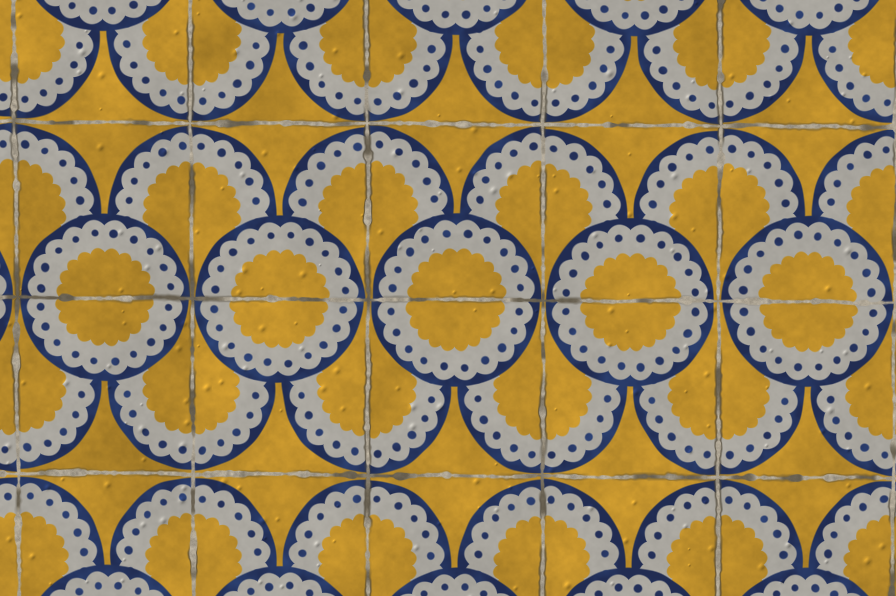
Reproduce this pattern procedurally as a WebGL 2 fragment shader.

```glsl
#version 300 es
precision highp float;
uniform vec2 u_resolution;
out vec4 fragColor;

#define TILES_ACROSS 5.1
#define GRID_ORIGIN vec2(0.093, 1.70)
#define TILT 0.006
#define LOBES 20.0
#define RING_R 0.482
#define LACE_R 0.449
#define FLOWER_R 0.284
#define DOT_ORBIT 0.373
#define DOT_R 0.021
#define GROUT_HALF 0.009
#define MISALIGN 0.022
#define WEAR 1.0

const float TAU = 6.2831853;
const vec3 CREAM = vec3(0.665, 0.652, 0.622);
const vec3 OCHRE = vec3(0.715, 0.540, 0.165);
const vec3 COBALT = vec3(0.145, 0.195, 0.365);
const vec3 MORTAR = vec3(0.670, 0.635, 0.570);
const vec3 SHADOW = vec3(0.300, 0.270, 0.210);

float hash(vec2 p) {
  return fract(sin(dot(p, vec2(127.1, 311.7))) * 43758.5453);
}

vec2 hash2(vec2 p) {
  return vec2(hash(p), hash(p + 57.3));
}

float noise(vec2 p) {
  vec2 i = floor(p), f = fract(p);
  f = f * f * (3.0 - 2.0 * f);
  return mix(mix(hash(i), hash(i + vec2(1, 0)), f.x),
             mix(hash(i + vec2(0, 1)), hash(i + vec2(1, 1)), f.x), f.y);
}

float fbm(vec2 p) {
  float sum = 0.0, amp = 0.5;
  for (int i = 0; i < 4; i++) {
    sum += amp * noise(p);
    p = p * 2.03 + 17.0;
    amp *= 0.5;
  }
  return sum / 0.9375;
}

// Coverage of the region where d < 0
float cover(float d, float soft) {
  return 1.0 - smoothstep(-soft, soft, d);
}

// Blue ring, scalloped cream lace with dots, scalloped ochre flower
vec3 medallion(vec3 base, vec2 v, vec3 blue, vec3 cream, vec3 ochre, vec2 seed, float soft) {
  float r = length(v);
  float turn = atan(v.y, v.x) / TAU * LOBES;
  float lobe = floor(turn), a = fract(turn) - 0.5;
  float bulge = 4.0 * a * a;
  vec3 col = mix(base, blue, cover(r - RING_R, soft));
  col = mix(col, cream, cover(r - LACE_R + 0.034 * bulge, soft));
  vec2 slip = (hash2(seed + lobe) - 0.5) * 0.010;
  vec2 dotPos = vec2(a * TAU / LOBES * r, r - DOT_ORBIT) + slip;
  float size = DOT_R * (0.9 + 0.25 * hash(seed - lobe));
  col = mix(col, blue * 1.08, cover(length(dotPos) - size, soft));
  return mix(col, ochre, cover(r - FLOWER_R + 0.026 * bulge, soft));
}

void main() {
  float px = TILES_ACROSS / u_resolution.x;
  float soft = max(px * 0.8, 0.006);
  vec2 q = gl_FragCoord.xy * px - GRID_ORIGIN;
  q.y += TILT * q.x;
  q.x += 0.004 * (q.x - 2.5) * -q.y;

  // Tile cell, wavy joints and hand-set misalignment
  vec2 wobble = vec2(noise(q * 5.0), noise(q * 5.0 + 31.0)) - 0.5;
  vec2 joint = q + 0.012 * wobble;
  vec2 id = floor(joint), cell = fract(joint);
  vec2 f = cell + (hash2(id + 3.0) - 0.5) * MISALIGN;
  f += 0.008 * (vec2(noise(q * 9.0 + 5.0), noise(q * 9.0 + 71.0)) - 0.5);

  // Mirrored so that tiles meet in full medallions on alternate joints
  float flip = mod(id.y, 2.0);
  vec2 u = vec2(f.x - 0.5, mix(f.y, 1.0 - f.y, flip));
  float side = u.x < 0.0 ? 1.0 : 2.0;
  vec2 back = vec2(abs(u.x), u.y) - 0.5;

  // Uneven glaze
  float cloud = fbm(q * 3.5 + id * 7.0), grain = fbm(q * 28.0);
  float tone = 1.0 + 0.09 * (hash(id + 9.0) - 0.5) * WEAR;
  vec3 ochre = OCHRE * tone * (1.0 + WEAR * (0.24 * (cloud - 0.5) + 0.12 * (grain - 0.5)));
  vec3 cream = CREAM * (1.0 + WEAR * (0.09 * (cloud - 0.5) + 0.07 * (grain - 0.5)));
  float wash = clamp(fbm(q * 8.0 + 40.0) * 1.5 - 0.55 + 0.4 * (hash(id) - 0.5), 0.0, 1.0);
  vec3 blue = mix(COBALT * 0.88, vec3(0.18, 0.27, 0.47), wash * WEAR);

  // Rear medallions, ochre neck, then the front medallion
  vec3 col = medallion(ochre, back, blue, cream, ochre, id * 3.0 + side, soft);
  col = mix(col, ochre, cover(back.y + 0.16, soft));
  col = medallion(col, u, blue, cream, ochre, id * 5.0, soft);

  // Blisters and pits in the glaze
  vec2 pitCell = floor(q * 9.0);
  vec2 pit = fract(q * 9.0) - 0.25 - 0.5 * hash2(pitCell);
  float pitSize = 0.06 + 0.12 * hash(pitCell + 4.0);
  float present = step(0.84, hash(pitCell + 21.0)) * WEAR;
  float dome = exp(-dot(pit, pit) / (pitSize * pitSize));
  col *= 1.0 + present * dome * clamp(dot(pit, vec2(-1.0, 1.0)) / pitSize, -1.0, 1.0) * 0.4;

  // Ragged mortar with chipped edges and a shaded lip
  vec2 gap = min(cell, 1.0 - cell);
  float edge = min(gap.x, gap.y);
  float rag = noise(q * 38.0), chip = smoothstep(0.68, 0.92, noise(q * 11.0 + 13.0));
  float width = GROUT_HALF + WEAR * (0.009 * (rag - 0.4) + 0.012 * chip);
  float lit = gap.x < gap.y ? 0.85 : 0.45;
  float lip = cover(edge - width - 0.008, 0.008) * smoothstep(0.25, 0.7, noise(q * 6.0 + 90.0));
  col = mix(col, SHADOW, lip * lit);
  vec3 mortar = MORTAR * (0.78 + 0.42 * fbm(q * 45.0 + 8.0));
  mortar = mix(mortar, SHADOW, 0.7 * smoothstep(0.62, 0.85, noise(q * 7.0 + 55.0)));
  col = mix(col, mortar, cover(edge - width, soft));

  fragColor = vec4(col, 1.0);
}
```
